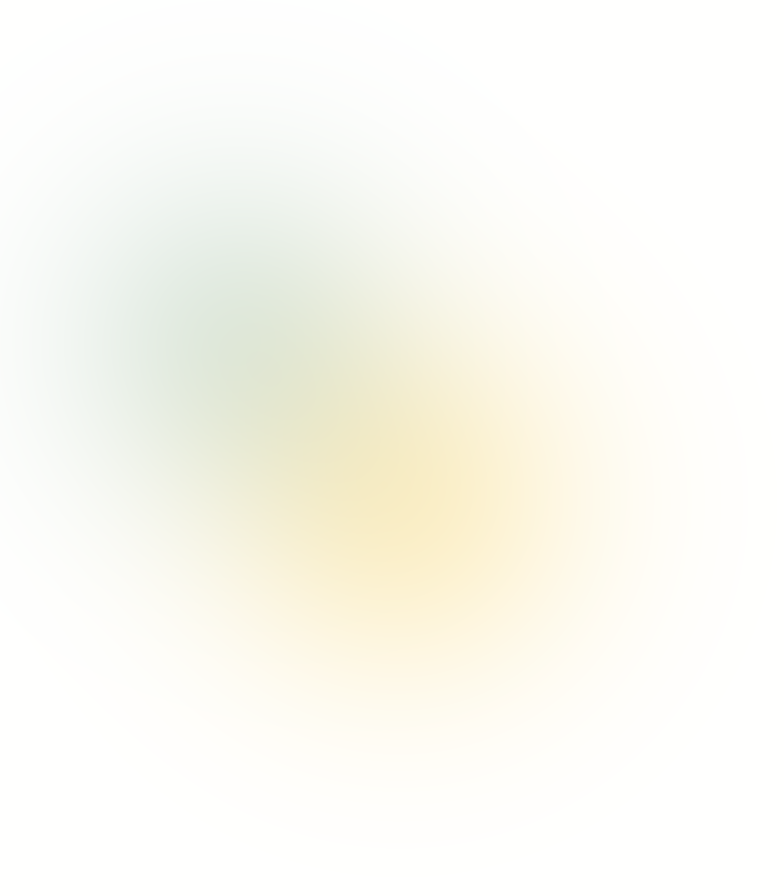
A Shadertoy shader for this background:

```glsl
// Lengths are in units of the canvas height, origin at the lower left
const vec3 PAPER = vec3(1.0, 1.0, 0.998);

const vec2 SAGE_CENTER = vec2(0.260, 0.622);
const float SAGE_SPREAD = 0.138;
const vec3 SAGE_TINT = vec3(0.875, 0.918, 0.890);

const vec2 HONEY_CENTER = vec2(0.448, 0.440);
const float HONEY_SPREAD = 0.148;
const vec3 HONEY_TINT = vec3(0.993, 0.940, 0.785);

// Soft bell-shaped falloff around a center
float glow(vec2 point, vec2 center, float spread) {
    vec2 offset = (point - center) / spread;
    return exp(-0.5 * dot(offset, offset));
}

// Filter the light beneath through a translucent tint
vec3 wash(vec3 base, vec3 tint, float amount) {
    return base * mix(vec3(1.0), tint, amount);
}

void mainImage(out vec4 fragColor, in vec2 fragCoord) {
    vec2 point = fragCoord / iResolution.y;

    // Two overlapping washes on pale paper
    vec3 color = PAPER;
    color = wash(color, SAGE_TINT, glow(point, SAGE_CENTER, SAGE_SPREAD));
    color = wash(color, HONEY_TINT, glow(point, HONEY_CENTER, HONEY_SPREAD));

    fragColor = vec4(color, 1.0);
}
```
